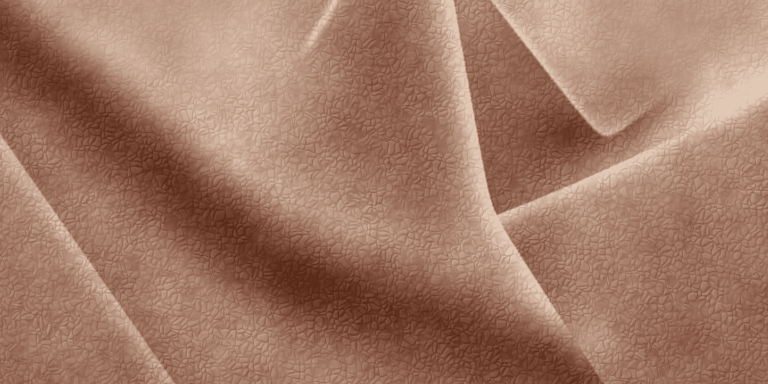
A WebGL 1 fragment shader for this texture:

```glsl
precision highp float;
// Draped tan leather with soft diagonal folds, lit rims and a wrinkled grain.

uniform vec2 u_resolution;

#define DARK vec3(0.345, 0.165, 0.10)
#define LIGHT vec3(0.88, 0.785, 0.71)
#define GRAIN_SCALE 58.0
#define GRAIN_DEPTH 0.35
#define MOTTLE 0.22
#define RIM_WIDTH 0.032
#define CONTRAST 1.50
#define EXPOSURE 0.53

float hash(vec2 p) {
  return fract(sin(dot(p, vec2(127.1, 311.7))) * 43758.545);
}

float noise(vec2 p) {
  vec2 i = floor(p), f = fract(p);
  f = f * f * (3.0 - 2.0 * f);
  return mix(mix(hash(i), hash(i + vec2(1.0, 0.0)), f.x),
             mix(hash(i + vec2(0.0, 1.0)), hash(i + 1.0), f.x), f.y);
}

float fbm(vec2 p) {
  float sum = 0.0, amp = 0.5;
  for (int i = 0; i < 4; i++) {
    sum += amp * noise(p);
    p = mat2(1.6, 1.2, -1.2, 1.6) * p + 7.3;
    amp *= 0.5;
  }
  return sum;
}

// Skin height: warped pebbles with broken creases, roughened by noise.
float skin(vec2 p) {
  float rough = fbm(p * 0.9 + 11.0);
  p += 1.1 * vec2(noise(p * 0.8), noise(p * 0.8 + 31.0)) + 0.5 * rough;
  vec2 cell = floor(p), f = fract(p);
  float near = 8.0, second = 8.0;
  for (int j = -1; j <= 1; j++) {
    for (int i = -1; i <= 1; i++) {
      vec2 g = vec2(float(i), float(j));
      vec2 o = vec2(hash(cell + g), hash(cell + g + 57.0));
      float d = length(g + o - f);
      second = min(second, max(near, d));
      near = min(near, d);
    }
  }
  float crease = smoothstep(0.0, 0.50, second - near);
  return mix(crease, rough * 1.3, 0.25 + 0.45 * noise(p * 0.35 + 5.0));
}

// Smooth ramp that is zero for negative x and x for positive x.
float hinge(float x) {
  return 0.5 * (x + sqrt(x * x + 0.002));
}

float blob(vec2 p, vec2 center, vec2 size) {
  vec2 q = (p - center) / size;
  return exp(-dot(q, q));
}

float rim(float d, float width) {
  return exp(-d * d / (width * width));
}

// Long valley with a rounded ridge above it.
float drape(vec2 p) {
  float v = (p.y - 0.91 + 0.84 * p.x - 0.49 * hinge(p.x - 0.74)) / 1.25;
  float lower = mix(0.19, 0.48, smoothstep(0.0, 0.19, -v));
  float upper = mix(0.19, 0.58, smoothstep(0.0, 0.16, v));
  float t = v < 0.0 ? lower : upper;
  t += 0.05 * rim(v - 0.17, 0.06) * (1.0 - smoothstep(0.8, 1.1, p.x));
  t -= 0.23 * blob(p, vec2(0.99, 0.69), vec2(0.21, 0.25));
  t -= 0.08 * blob(p, vec2(1.12, 0.52), vec2(0.12, 0.15));
  t -= 0.12 * blob(p, vec2(1.03, 0.98), vec2(0.14, 0.20));
  t -= 0.06 * blob(p, vec2(0.76, 0.29), vec2(0.17, 0.08));
  t += 0.08 * blob(p, vec2(0.62, 0.85), vec2(0.20, 0.20));
  t += 0.05 * blob(p, vec2(0.97, 0.39), vec2(0.10, 0.06));
  t -= 0.07 * blob(p, vec2(1.28, 0.27), vec2(0.12, 0.10));
  vec2 a = vec2(0.78, 0.84), b = vec2(0.88, 1.01);
  float h = clamp(dot(p - a, b - a) / dot(b - a, b - a), 0.0, 1.0);
  return t + 0.22 * rim(length(p - mix(a, b, h)), 0.012) * smoothstep(0.0, 0.4, h);
}

void main() {
  vec2 p = gl_FragCoord.xy / u_resolution.y;
  float aa = 1.3 / u_resolution.y;

  // Signed distances to the fold edges, positive inside each piece.
  float ridgeX = 1.277 - 0.176 * (p.y - 0.453) + 0.473 * hinge(0.453 - p.y);
  float ridge = (p.x - ridgeX) / mix(1.22, 1.02, smoothstep(0.3, 0.5, p.y));
  float u = p.x - 1.575;
  float flap = (p.y - 0.615 + 0.22 * u - 1.07 * sqrt(u * u + 0.0008)) / 1.5;
  float s = p.x - 1.294;
  float panel = (0.44 + 0.39 * s + 0.1 * s * s - p.y) / 1.1;
  float corner = (0.456 - 0.70 * p.y - p.x) / 1.22;

  // Central drape with a pale shoulder along the main ridge.
  float tone = drape(p);
  tone += 0.25 * rim(min(ridge, 0.0), 0.052) * smoothstep(-0.1, 0.25, p.y);
  tone -= 0.07 * rim(corner, 0.06);

  // Shaded pocket, opening to pale cloth at the upper right.
  float pocket = 0.35 + 0.33 * smoothstep(1.45, 1.90, p.x + 0.3 * (p.y - 0.7));
  pocket += 0.14 * blob(p, vec2(1.23, 0.98), vec2(0.07, 0.14));
  pocket -= 0.14 * blob(p, vec2(1.50, 0.65), vec2(0.10, 0.06));
  pocket -= 0.13 * rim(flap, 0.05) * smoothstep(1.57, 1.66, p.x)
                 * (1.0 - smoothstep(1.72, 1.86, p.x));
  pocket += 0.12 * rim(panel, 0.06) * smoothstep(1.24, 1.50, p.x);
  float inside = 0.58 + 0.09 * blob(p, vec2(1.46, 0.93), vec2(0.12, 0.15));
  inside -= 0.07 * blob(p, vec2(1.62, 0.76), vec2(0.12, 0.08));
  inside += 0.14 * rim(flap, 0.018) * (1.0 - smoothstep(1.55, 1.72, p.x));
  float soft = mix(1.5 * aa, 0.05, smoothstep(1.66, 1.86, p.x));
  pocket = mix(pocket, inside, smoothstep(-soft, soft, flap));

  // Broad lower right panel, bright along its upper edge.
  float broad = 0.41 + 0.20 * exp(-max(panel, 0.0) / 0.13);
  broad += 0.17 * rim(panel, RIM_WIDTH);
  broad -= 0.10 * blob(p, vec2(1.37, 0.37), vec2(0.07, 0.11));
  broad += 0.12 * blob(p, vec2(1.53, 0.12), vec2(0.10, 0.16));
  broad -= 0.04 * blob(p, vec2(1.92, 0.12), vec2(0.24, 0.20));
  pocket = mix(pocket, broad, smoothstep(-aa, aa, panel));
  tone = mix(tone, pocket, smoothstep(-aa, aa, ridge));

  // Lower left corner lying over the drape.
  float over = 0.43 + 0.10 * p.y + 0.18 * rim(corner, 0.04);
  tone = mix(tone, over, smoothstep(-aa, aa, corner));
  tone = EXPOSURE + CONTRAST * (tone - 0.45);

  // Grain lit from the upper left, softer where focus falls away.
  vec2 g = p * GRAIN_SCALE;
  float height = skin(g);
  float slope = height - skin(g + vec2(-0.20, 0.25));
  float blur = max(blob(p, vec2(0.45, 1.0), vec2(0.40, 0.28)),
                   blob(p, vec2(1.75, 0.95), vec2(0.38, 0.28)));
  float focus = 1.0 - 0.7 * blur;
  tone += GRAIN_DEPTH * focus * (0.36 * (height - 0.58) + 0.36 * slope);
  tone += MOTTLE * (fbm(p * 9.0) - 0.47) + 0.13 * focus * (fbm(p * 70.0) - 0.47);

  tone = clamp(tone, 0.0, 1.0);
  vec3 color = mix(DARK, LIGHT, vec3(tone, pow(tone, 1.13), pow(tone, 1.18)));
  gl_FragColor = vec4(color, 1.0);
}
```
